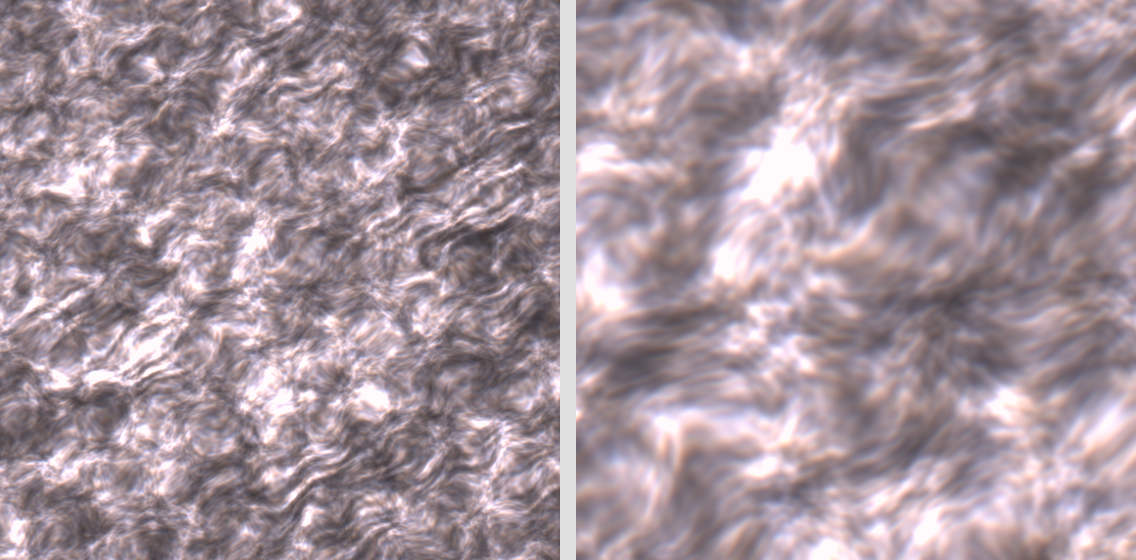
Left: the whole. Right: its middle third, enlarged.
A three.js fragment shader for this texture:

```glsl
// Blurred micrograph of a grainy, fibrous tissue with blown-out highlights.
// Warped, slanted octaves of gradient noise give a brightness field, which is
// exposed per colour channel with a small shift for the warm and blue fringes.

varying vec2 vUv;

const vec3 STAIN = vec3(1.085, 0.965, 1.025);   // mauve cast of the slide
const vec3 GLARE = vec3(1.0, 0.985, 0.99);      // clipped highlights
const float SLANT = 0.45;                       // main direction, in radians
const vec2 FRINGE = vec2(-0.0004, 0.001);       // colour shift of the lens

float hash(vec2 p) {
  vec3 q = fract(p.xyx * vec3(0.1031, 0.1030, 0.0973));
  q += dot(q, q.yzx + 33.33);
  return fract((q.x + q.y) * q.z);
}

vec2 rotate(vec2 p, float angle) {
  float c = cos(angle), s = sin(angle);
  return vec2(c * p.x + s * p.y, c * p.y - s * p.x);
}

float slope(vec2 cell, vec2 corner, vec2 f) {
  float angle = 6.2832 * hash(cell + corner);
  return dot(vec2(cos(angle), sin(angle)), f - corner);
}

// Gradient noise scaled to a spread of about one
float noise(vec2 p) {
  vec2 i = floor(p), f = fract(p);
  vec2 u = f * f * f * (f * (f * 6.0 - 15.0) + 10.0);
  float low = mix(slope(i, vec2(0.0), f), slope(i, vec2(1.0, 0.0), f), u.x);
  float high = mix(slope(i, vec2(0.0, 1.0), f), slope(i, vec2(1.0), f), u.x);
  return 4.3 * mix(low, high, u.y);
}

// Slanted grains, strongest at the middle octaves
float grains(vec2 p) {
  vec2 q = rotate(p, SLANT) * vec2(0.8, 1.12);
  float sum = 0.0, frequency = 4.5;
  for (int k = 0; k < 6; k++) {
    float octave = float(k);
    float weight = 0.53 * exp(-0.13 * (octave - 2.2) * (octave - 2.2));
    vec2 lattice = rotate(q, 1.3 * octave) * frequency;
    sum += weight * noise(lattice + 17.3 * octave + 40.0);
    frequency *= 2.0;
  }
  return sum;
}

// Thin strands that show only in some patches
float fibres(vec2 p) {
  vec2 q = rotate(p, SLANT + 0.1);
  float patches = smoothstep(0.4, 1.5, noise(p * 4.0 + 71.0));
  return patches * noise(q * vec2(7.0, 72.0) + 23.0);
}

// Scattered cells: a dark uneven rim around a lighter core
float cells(vec2 p, float density) {
  vec2 home = floor(p * density);
  float sum = 0.0;
  for (int y = -1; y <= 1; y++) {
    for (int x = -1; x <= 1; x++) {
      vec2 id = home + vec2(float(x), float(y));
      vec2 jitter = vec2(hash(id + 3.7), hash(id + 91.2));
      float present = step(0.68, hash(id + 47.5));
      float radius = mix(0.018, 0.036, hash(id + 12.9));
      float d = length(p - (id + 0.2 + 0.6 * jitter) / density);
      float rim = (d - radius) / 0.009;
      float core = d / (0.6 * radius);
      sum += present * (0.5 * exp(-core * core) - 1.1 * exp(-rim * rim));
    }
  }
  return sum;
}

// Light falls off around a point left of the middle
float lamp(vec2 p) {
  vec2 d = p - vec2(0.38, 0.46);
  return 2.0 * (0.18 - dot(d, d));
}

// Exponential response: flat shadows, steep highlights
float expose(float level) {
  return 0.13 + 0.42 * exp(0.36 * level);
}

void main() {
  // Curl the grains with a gentle warp
  vec2 bend = vec2(noise(vUv * 13.0 + 5.0), noise(vUv * 13.0 + 57.0));
  vec2 p = vUv + 0.006 * bend;

  float shared = lamp(vUv) + 0.65 * fibres(p) + cells(p, 6.0);
  vec3 level = shared + vec3(grains(p + FRINGE), grains(p), grains(p - FRINGE));

  vec3 light = vec3(expose(level.r), expose(level.g), expose(level.b));
  float warmth = noise(vUv * 34.0 + 83.0);
  vec3 tint = STAIN + warmth * vec3(0.012, 0.0, -0.022);

  gl_FragColor = vec4(min(light * tint, GLARE), 1.0);
}
```
